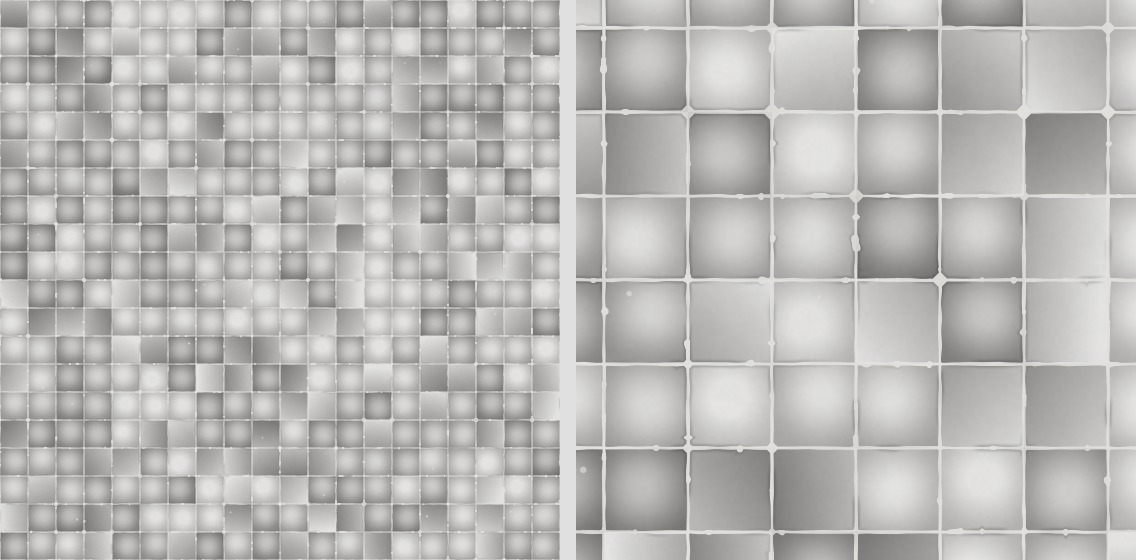
Left, the full canvas; right, a detail of the centre.
Give the GLSL for this pattern, as a Shadertoy shader.

```glsl
const float TILES = 20.0;            // repeats across and down
const float GROUT_HALF = 0.019;      // half joint width, in tiles
const float WOBBLE = 0.016;          // unevenness of tile edges
const float CHIP_DEPTH = 0.035;      // depth of sparse edge chips
const float CORNER_CHIP = 0.085;     // largest corner loss
const float LINEAR_SHARE = 0.30;     // tiles shaded along one direction
const float LINEAR_SPAN = 0.25;
const float DOME_SPAN = 0.26;
const float TONE_LOW = 0.595;
const float TONE_HIGH = 0.825;
const float TONE_MAX = 0.885;
const float SPECK_SHARE = 0.10;
const float GRAIN = 0.012;
const vec3 SHADE_TINT = vec3(1.015, 1.0, 0.985);
const vec3 LIGHT_TINT = vec3(1.004, 1.0, 0.997);
const vec3 GROUT_COLOR = vec3(0.885, 0.883, 0.872);

float hash(vec2 p) {
    vec3 q = fract(vec3(p.xyx) * 0.1031);
    q += dot(q, q.yzx + 33.33);
    return fract((q.x + q.y) * q.z);
}

vec2 hash2(vec2 p) {
    return vec2(hash(p + 17.3), hash(p + 71.9));
}

float noise(vec2 p) {
    vec2 i = floor(p);
    vec2 f = fract(p);
    f = f * f * (3.0 - 2.0 * f);
    return mix(mix(hash(i), hash(i + vec2(1, 0)), f.x),
               mix(hash(i + vec2(0, 1)), hash(i + vec2(1, 1)), f.x), f.y);
}

// Brightness of a glazed tile: a soft dome or a slanted ramp
float tileTone(vec2 id, vec2 p) {
    float tone = mix(TONE_LOW, TONE_HIGH, hash(id + 5.1));
    if (hash(id + 41.7) < LINEAR_SHARE) {
        float angle = 6.2832 * hash(id + 93.2);
        vec2 dir = vec2(cos(angle), sin(angle));
        float extent = abs(dir.x) + abs(dir.y);
        tone += LINEAR_SPAN * dot(p, dir) / extent - 0.02;
    } else {
        vec2 center = vec2(-0.01, 0.05) + 0.2 * (hash2(id) - 0.5);
        float falloff = smoothstep(0.04, 0.76, length(p - center));
        float span = DOME_SPAN * mix(1.15, 0.8, hash(id + 5.1));
        tone += span * (0.47 - falloff);
    }
    return min(tone, TONE_MAX);
}

// Distance to the worn tile outline, positive inside
float tileInset(vec2 id, vec2 p, vec2 pos) {
    vec2 side = 0.5 - abs(p);
    float inset = min(side.x, side.y) - GROUT_HALF;
    inset -= WOBBLE * (noise(pos * 6.0 + 3.7 * hash2(id)) - 0.5);
    inset -= CHIP_DEPTH * smoothstep(0.8, 0.97, noise(pos * 8.0 + 50.0));

    // Each joint crossing loses its own amount of corner
    float loss = CORNER_CHIP * pow(hash(floor(pos + 0.5) + 12.4), 3.0);
    float corner = (side.x + side.y - 2.0 * GROUT_HALF - loss) * 0.7071;
    return min(inset, corner);
}

void mainImage(out vec4 fragColor, in vec2 fragCoord) {
    vec2 pos = fragCoord / iResolution.y * TILES;
    float px = TILES / iResolution.y;
    vec2 id = floor(pos);
    vec2 p = fract(pos) - 0.5;

    // Glaze with faint clouding and grain
    float tone = tileTone(id, p);
    tone += GRAIN * (noise(pos * 4.0) + noise(pos * 23.0) - 1.0);
    vec3 color = tone * mix(SHADE_TINT, LIGHT_TINT, smoothstep(0.45, 0.85, tone));

    // Sparse pale pits
    vec2 speckPos = 0.7 * (hash2(id + 30.0) - 0.5);
    float radius = mix(0.015, 0.04, hash(id + 64.0));
    float speck = clamp((radius - length(p - speckPos)) / px + 0.5, 0.0, 1.0);
    color = mix(color, GROUT_COLOR, 0.6 * speck * step(hash(id + 88.0), SPECK_SHARE));

    // Patchy shadow just inside the tile edge
    float inset = tileInset(id, p, pos);
    float patchy = smoothstep(0.48, 0.8, noise(pos * 2.5 + 20.0));
    color *= 1.0 - 0.16 * patchy * (1.0 - smoothstep(0.0, 0.05, inset));

    // Joint
    float grout = clamp(0.5 - inset / px, 0.0, 1.0);
    color = mix(color, GROUT_COLOR, grout * mix(0.8, 1.0, noise(pos * 3.0 + 9.0)));

    fragColor = vec4(color, 1.0);
}
```
